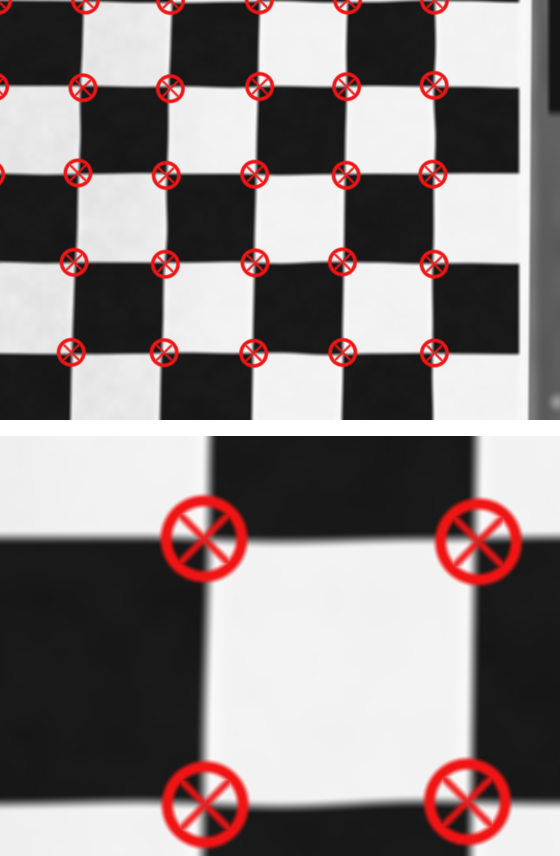
Top: the whole. Bottom: its middle third, enlarged.
Reproduce this pattern procedurally as a Shadertoy shader.

```glsl
// Soft-edged checkerboard with a red crossed ring on every inner corner, beside a grey strip.

#define ROW_STEP 0.2094
#define COL_STEP 0.2089
#define COL_SPREAD 0.0014
#define BOARD_RIGHT 1.236
#define PAPER_RIGHT 1.262
#define EDGE_BLUR 0.0065
#define RING_RADIUS 0.0300
#define RING_HALF 0.0043
#define CROSS_HALF 0.0028
#define JITTER 0.0085
#define INK vec3(0.095)
#define RED vec3(0.94, 0.08, 0.08)

float hash(vec2 p) {
    vec3 q = fract(p.xyx * 0.1031);
    q += dot(q, q.yzx + 33.33);
    return fract((q.x + q.y) * q.z);
}

float noise(vec2 p) {
    vec2 i = floor(p), f = fract(p);
    f = f * f * (3.0 - 2.0 * f);
    return mix(mix(hash(i), hash(i + vec2(1, 0)), f.x),
               mix(hash(i + vec2(0, 1)), hash(i + vec2(1, 1)), f.x), f.y);
}

// Last inner column position and column spacing vary slightly by row.
float lastColumn(float row) { return 1.037 - 0.0016 * row; }
float columnStep(float row) { return COL_STEP + COL_SPREAD * row; }

// Canvas position to (column, row) of the slightly bowed grid.
vec2 toGrid(vec2 p) {
    float t = (p.y - 0.4185) / ROW_STEP;
    float row = t + 2.0 - 0.01 * (t * t - 2.0);
    return vec2(5.0 - (lastColumn(row) - p.x) / columnStep(row), row);
}

vec2 fromGrid(vec2 g) {
    float t = g.y - 2.0;
    return vec2(lastColumn(g.y) - (5.0 - g.x) * columnStep(g.y),
                0.4185 + ROW_STEP * t + 0.002 * (t * t - 2.0));
}

// Square wave of period two, with distance to the nearest step.
vec2 signedCell(vec2 g) {
    vec2 d = 0.5 - abs(fract(g) - 0.5);
    return d * (1.0 - 2.0 * step(0.5, fract(g * 0.5)));
}

vec3 board(vec2 p, float blur) {
    vec2 wobble = vec2(noise(p * 9.0), noise(p * 9.0 + 40.0)) - 0.5;
    vec2 cell = signedCell(toGrid(p) + 0.03 * wobble) * ROW_STEP;
    vec2 wave = 2.0 * smoothstep(-blur, blur, cell) - 1.0;
    float ink = 0.5 + 0.5 * wave.x * wave.y;
    ink *= 1.0 - smoothstep(-blur, blur, p.x - BOARD_RIGHT);

    // Paper is duller and more mottled on the left.
    float worn = 1.0 - smoothstep(0.25, 0.55, p.x);
    float mottle = noise(p * 28.0) + 0.5 * noise(p * 65.0) - 0.75;
    float paper = 0.95 - 0.045 * worn + mottle * mix(0.008, 0.03, worn);

    // Faint bright rim beside the ink.
    paper += 0.02 * (1.0 - smoothstep(0.005, 0.02, abs(cell.x)));
    return mix(vec3(paper), INK + 0.015 * mottle, ink);
}

// Grey surface beyond the paper, with a dark upper corner.
vec3 strip(vec2 p) {
    float grey = 0.37 + 0.10 * (1.0 - smoothstep(0.0, 0.03, p.x - PAPER_RIGHT));
    grey += 0.05 * (noise(p * vec2(30.0, 12.0)) - 0.5);
    float shade = smoothstep(1.298, 1.314, p.x) * (1.0 - smoothstep(0.255, 0.285, p.y));
    grey = mix(grey, 0.08, shade);
    grey += 0.22 * (1.0 - smoothstep(0.0, 0.03, length(p - vec2(1.327, 0.957))));
    return vec3(grey);
}

float marker(vec2 d, float blur) {
    float r = length(d);
    float ring = abs(r - RING_RADIUS) - RING_HALF;
    float cross = min(abs(d.x + d.y), abs(d.x - d.y)) * 0.7071 - CROSS_HALF;
    cross = max(cross, r - RING_RADIUS);
    float lines = 1.0 - smoothstep(-blur, blur, cross);
    return max(1.0 - smoothstep(-blur, blur, ring), 0.9 * lines);
}

void mainImage(out vec4 fragColor, in vec2 fragCoord) {
    // Units of canvas height, y running down.
    vec2 p = fragCoord / iResolution.y;
    p.y = 1.0 - p.y;
    float pixel = 1.0 / iResolution.y;

    vec3 color = board(p, max(EDGE_BLUR, pixel));
    float side = p.x - PAPER_RIGHT + 0.008 * (p.y - 0.5);
    color = mix(color, strip(p), smoothstep(-0.005, 0.005, side));

    // Nearest inner corner, shifted a little by its own hash.
    vec2 id = round(toGrid(p));
    id.x = min(id.x, 5.0);
    vec2 shift = vec2(hash(id + 11.0), hash(id + 57.0)) - 0.5;
    vec2 center = fromGrid(id) + JITTER * shift;
    color = mix(color, RED, marker(p - center, max(0.0028, pixel)));

    fragColor = vec4(clamp(color, 0.0, 1.0), 1.0);
}
```
